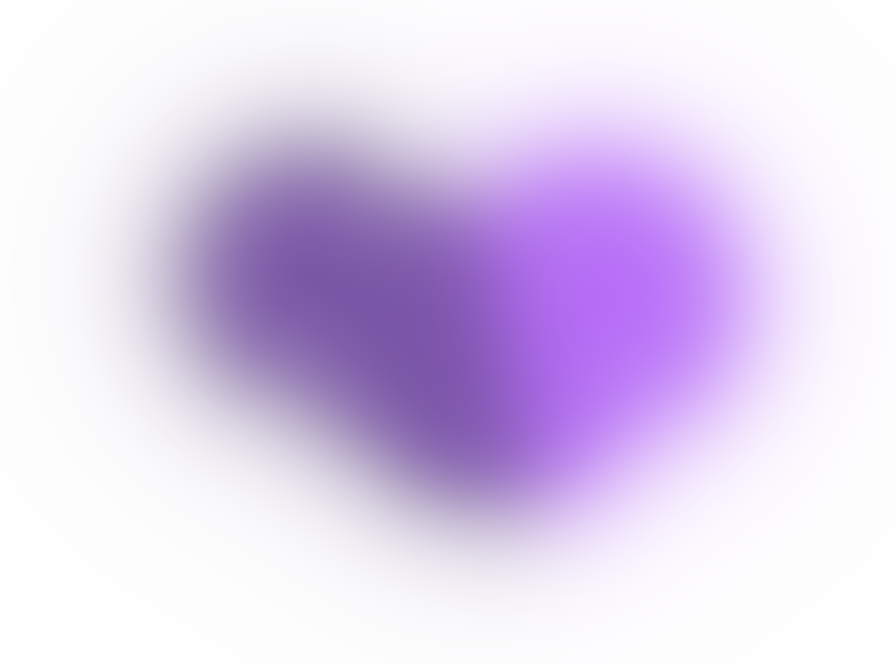
Give the GLSL for this background, as a Shadertoy shader.

```glsl
// Two soft, overlapping violet clouds on a near-white ground.
// Each cloud is a capsule distance field with a wide blurred edge; their
// coverages are joined and tinted across a slanted, soft seam.

#define PAPER       vec3(0.996, 0.995, 0.997)
#define DUSK        vec3(0.465, 0.325, 0.640)
#define DUSK_RIM    vec3(0.460, 0.365, 0.580)
#define ORCHID      vec3(0.715, 0.425, 0.970)
#define DUSK_RADIUS   0.193
#define ORCHID_RADIUS 0.214
#define EDGE_BLUR     0.084
#define SEAM_BLUR     0.072
#define SEAM_X        0.081
#define SEAM_SLANT    0.20

// Signed distance to a capsule from a to b.
float capsule(vec2 p, vec2 a, vec2 b, float radius) {
    vec2 pa = p - a, ba = b - a;
    float along = clamp(dot(pa, ba) / dot(ba, ba), 0.0, 1.0);
    return length(pa - ba * along) - radius;
}

// Step blurred by a Gaussian of width sigma: 1 below zero, 0 above.
float blurredStep(float d, float sigma) {
    return 0.5 - 0.5 * tanh(0.8 * d / sigma);
}

void mainImage(out vec4 fragColor, in vec2 fragCoord) {
    // Centred coordinates, one unit per canvas height
    vec2 p = (fragCoord - 0.5 * iResolution.xy) / iResolution.y;

    // Coverage of each cloud and of both together
    float dusk = blurredStep(
        capsule(p, vec2(-0.209, 0.084), vec2(0.011, -0.019), DUSK_RADIUS), EDGE_BLUR);
    float orchid = blurredStep(
        capsule(p, vec2(0.230, 0.053), vec2(0.107, -0.035), ORCHID_RADIUS), EDGE_BLUR);
    float cover = 1.0 - (1.0 - dusk) * (1.0 - orchid);

    // Tint: greyer rim on the dark side, vivid beyond the seam
    vec3 duskTint = mix(DUSK_RIM, DUSK, smoothstep(0.3, 1.0, cover));
    float darkSide = blurredStep(p.x - SEAM_X + SEAM_SLANT * p.y, SEAM_BLUR);
    vec3 tint = mix(ORCHID, duskTint, darkSide);

    fragColor = vec4(mix(PAPER, tint, cover), 1.0);
}
```
